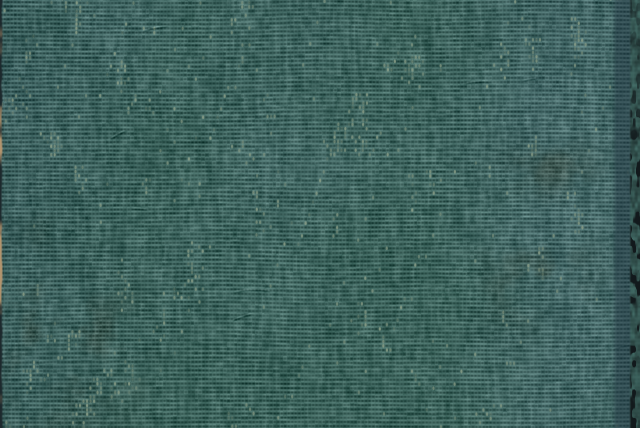
Write a WebGL 1 fragment shader that draws this texture.

```glsl
precision highp float;
uniform vec2 u_resolution;

#define ROWS 101.0
#define COLUMNS 121.0
#define WEAVE 0.066
#define THREAD_VARIATION 0.085
#define FADE 0.055
#define FLECK_AMOUNT 0.50
#define STAIN_AMOUNT 0.55
#define SCRATCHES 8
#define HINGE_X 0.961
#define SPINE_X 0.984

const float TAU = 6.2831853;
const vec3 CLOTH_GREEN = vec3(0.236, 0.386, 0.358);
const vec3 CLOTH_BLUE = vec3(0.245, 0.384, 0.382);
const vec3 FLECK_COLOR = vec3(0.56, 0.64, 0.55);
const vec3 STAIN_COLOR = vec3(0.23, 0.30, 0.26);
const vec3 HINGE_COLOR = vec3(0.17, 0.27, 0.30);
const vec3 BOARD_COLOR = vec3(0.70, 0.58, 0.43);
const vec3 INK_COLOR = vec3(0.07, 0.10, 0.11);

float hash(vec2 p) {
  return fract(sin(dot(p, vec2(127.1, 311.7))) * 43758.545);
}

float noise(vec2 p) {
  vec2 i = floor(p), f = fract(p);
  f = f * f * (3.0 - 2.0 * f);
  return mix(mix(hash(i), hash(i + vec2(1, 0)), f.x),
             mix(hash(i + vec2(0, 1)), hash(i + vec2(1, 1)), f.x), f.y);
}

float fbm(vec2 p) {
  float sum = 0.0, amplitude = 0.53;
  for (int i = 0; i < 4; i++) {
    sum += amplitude * noise(p);
    p = p * 2.03 + 17.3;
    amplitude *= 0.5;
  }
  return sum;
}

float blob(vec2 p, vec2 center, vec2 radius) {
  vec2 d = (p - center) / radius;
  return exp(-dot(d, d));
}

// Ribbed cloth: strong row grooves, broken into short dashes by the columns
float weave(vec2 q) {
  float row = cos(TAU * q.y), column = cos(TAU * q.x);
  return row * 1.08 + column * 0.20 - 0.34 * row * column;
}

// Worn thread tops, gathered in small upright clusters
float flecks(vec2 q) {
  vec2 cell = floor(q), f = fract(q) - 0.5;
  vec2 c = (cell + 0.5) / vec2(COLUMNS, ROWS);
  float cluster = smoothstep(0.66, 0.92, noise(c * vec2(18.0, 11.0) + 4.7));
  cluster *= smoothstep(0.40, 0.70, noise(c * vec2(60.0, 18.0) + 9.1));
  float worn = step(hash(cell + 31.7), FLECK_AMOUNT * cluster + 0.0012);
  float top = 1.0 - smoothstep(0.15, 0.60, length(f * vec2(1.15, 0.9)));
  return worn * top * mix(0.3, 1.0, hash(cell + 5.3));
}

// Short raised creases: x is the lit edge, y its shadow
vec2 scratches(vec2 p, float aspect) {
  vec2 marks = vec2(0.0);
  for (int i = 0; i < SCRATCHES; i++) {
    vec2 seed = vec2(float(i), 3.7);
    vec2 center = vec2(hash(seed) * aspect, hash(seed + 8.1));
    float angle = mix(-0.1, 0.6, hash(seed + 2.9));
    vec2 along = vec2(cos(angle), sin(angle));
    vec2 d = p - center;
    float t = dot(d, along);
    float s = dot(d, vec2(-along.y, along.x)) + 2.0 * t * t;
    float size = mix(0.015, 0.05, hash(seed + 6.4));
    float ends = 1.0 - smoothstep(0.6 * size, size, abs(t));
    marks.x += ends * exp(-pow(abs(s) / 0.0018, 2.0));
    marks.y += ends * exp(-pow(abs(s + 0.004) / 0.0022, 2.0));
  }
  return marks;
}

void main() {
  vec2 uv = gl_FragCoord.xy / u_resolution;
  float aspect = u_resolution.x / u_resolution.y;
  vec2 p = gl_FragCoord.xy / u_resolution.y;
  float pixel = 1.0 / u_resolution.x;

  // Slightly wandering thread grid
  vec2 drift = vec2(noise(p * 5.0), noise(p * 4.0 + 7.0)) - 0.5;
  vec2 q = p * vec2(COLUMNS, ROWS) + drift * 0.6;

  // Faded dye, bluer toward the sides and the top
  float fade = fbm(p * 3.0) - 0.5;
  float blue = smoothstep(0.15, 0.55, abs(uv.x - 0.45)) + 0.3 * uv.y;
  vec3 color = mix(CLOTH_GREEN, CLOTH_BLUE, clamp(blue + fade, 0.0, 1.0));
  color += FADE * fade + 0.015 * smoothstep(0.5, 0.85, uv.x);

  // Brown and dark stains
  float stain = blob(uv, vec2(0.86, 0.61), vec2(0.06, 0.06));
  stain += blob(uv, vec2(0.84, 0.35), vec2(0.07, 0.09));
  stain += blob(uv, vec2(0.14, 0.17), vec2(0.07, 0.13));
  stain += 0.8 * blob(uv, vec2(0.06, 0.22), vec2(0.04, 0.22));
  stain *= smoothstep(0.35, 0.7, fbm(p * 13.0 + 2.0));
  color = mix(color, STAIN_COLOR, clamp(stain * STAIN_AMOUNT, 0.0, 0.6));

  // Thread relief and uneven yarn, drawn out along both thread directions
  float relief = weave(q) * mix(0.7, 1.3, noise(p * 30.0));
  color += WEAVE * relief * vec3(0.88, 1.0, 0.98);
  float yarn = noise(q * vec2(0.45, 1.9)) + noise(q * vec2(1.0, 0.22) + 40.0) - 1.0;
  yarn += 0.7 * (hash(floor(q)) - 0.5);
  color += THREAD_VARIATION * yarn;

  color = mix(color, FLECK_COLOR, 0.85 * flecks(q));
  vec2 crease = scratches(p, aspect);
  color += 0.08 * crease.x - 0.10 * crease.y;

  // Hinge groove and frayed spine on the right
  float hinge = smoothstep(HINGE_X - 0.006, HINGE_X + 0.004, uv.x);
  color = mix(color, HINGE_COLOR + 0.035 * relief, 0.72 * hinge);
  float spine = smoothstep(SPINE_X - pixel, SPINE_X + 2.0 * pixel, uv.x);
  float fray = noise(p * vec2(150.0, 75.0));
  color = mix(color, CLOTH_GREEN * (0.55 + 0.6 * fray), 0.8 * spine);
  float ink = smoothstep(0.52, 0.72, noise(p * vec2(110.0, 60.0) + 3.0));
  color = mix(color, INK_COLOR, spine * ink * (1.0 - 0.6 * smoothstep(0.6, 0.9, uv.y)));

  // Dark left rim with bare board showing through
  float rim = 1.0 - smoothstep(0.002, 0.006, uv.x + 0.002 * noise(p * 40.0));
  float bare = smoothstep(0.50, 0.65, fbm(vec2(1.0, p.y * 9.0)));
  color = mix(color, mix(INK_COLOR * 1.6, BOARD_COLOR, bare), rim);

  gl_FragColor = vec4(clamp(color, 0.0, 1.0), 1.0);
}
```
